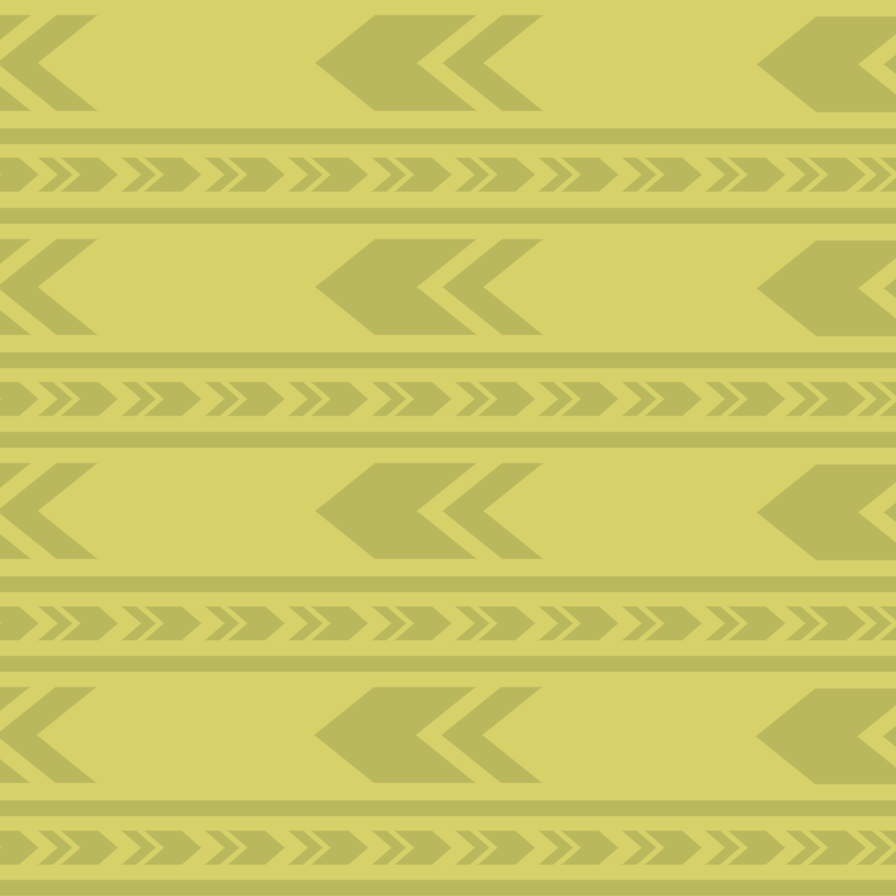
Give the GLSL for this pattern, as a three.js fragment shader.

```glsl
// Four tone-on-tone bands: wide left-pointing arrows above a ribbon of small
// right-pointing arrows framed by two stripes. Each arrow is a pair of parallel
// V-shaped bands (body and tail chevron), with slight slips near the side edges.
#define ROWS 4.0
#define EDGE 0.0011
#define GROUND vec3(0.84, 0.82, 0.41)
#define INK vec3(0.73, 0.72, 0.36)
#define BIG_TIP vec2(0.3520, 0.0703)
#define BIG_STEP 0.4974
#define BIG_BANDS vec3(0.1133, 0.1419, 0.1875)
#define SMALL_TIP vec2(0.1315, 0.1949)
#define SMALL_STEP 0.0931
#define SMALL_BANDS vec3(0.0417, 0.0508, 0.0671)
#define STRIPES vec2(0.1520, 0.2409)
#define STRIPE_HALF 0.0088

varying vec2 vUv;

float band(float t, float start, float end) {
  return abs(t - 0.5 * (start + end)) - 0.5 * (end - start);
}

// d runs back from the tip; bands = body end, chevron start, chevron end
float arrow(vec2 d, float halfHeight, float slope, vec3 bands) {
  float t = d.x - slope * abs(d.y);
  float vees = min(band(t, 0.0, bands.x), band(t, bands.y, bands.z));
  return max(abs(d.y) - halfHeight, vees * inversesqrt(1.0 + slope * slope));
}

float bigArrows(vec2 p, float row) {
  float dist = 1.0;
  for (int i = -1; i <= 1; i++) {
    float k = float(i);
    // the rightmost arrow sits a little left and low, the last row a hair left
    float slip = step(0.5, k);
    vec2 tip = BIG_TIP + vec2(k * BIG_STEP - 0.0048 * slip, 0.0015 * slip);
    tip.x -= 0.0012 * step(2.5, row);
    dist = min(dist, arrow(p - tip, 0.0534, 1.244, BIG_BANDS));
  }
  return dist;
}

float smallArrows(vec2 p, float row) {
  float dist = 1.0;
  for (int i = -1; i <= 10; i++) {
    float k = float(i);
    // end arrows are squeezed inward
    float slip = 0.0046 * step(k, -0.5) - 0.0033 * step(8.5, k) - 0.0136 * step(9.5, k);
    vec2 tip = SMALL_TIP + vec2(k * SMALL_STEP + slip, 0.0004 * row);
    vec2 d = vec2(tip.x - p.x, p.y - tip.y);
    dist = min(dist, arrow(d, 0.0189, 1.15, SMALL_BANDS));
  }
  return dist;
}

void main() {
  // rows are counted from the top
  float down = (1.0 - vUv.y) * ROWS;
  float row = floor(down);
  vec2 p = vec2(vUv.x, fract(down) / ROWS);

  vec2 stripeDist = abs(p.y - STRIPES) - STRIPE_HALF;
  float dist = min(stripeDist.x, stripeDist.y);
  dist = min(dist, bigArrows(p, row));
  dist = min(dist, smallArrows(p, row));

  float ink = 1.0 - smoothstep(-EDGE, EDGE, dist);
  gl_FragColor = vec4(mix(GROUND, INK, ink), 1.0);
}
```
